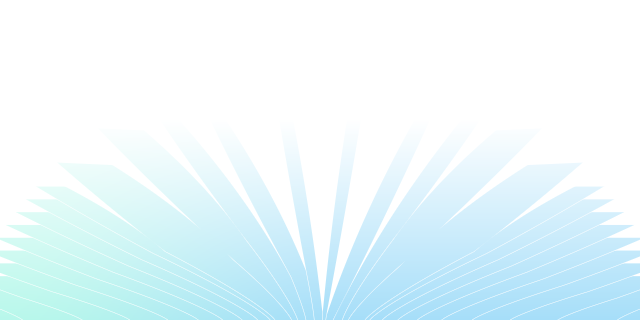
Reproduce this background procedurally as a Shadertoy shader.

```glsl
// A fan of curved, pale pages opening upward from the bottom centre over white.
// Each page lies between two seams; a seam splits at its apex into a white gap.
// Outer pages form a staircase by formula; the tint fades out with height.

const vec3 PAPER = vec3(1.0);
const vec3 MINT  = vec3(0.72, 0.97, 0.92);
const vec3 SKY   = vec3(0.65, 0.87, 0.975);

const float FADE_TOP   = 0.63;    // height where the tint is gone
const float SEAM_HALF  = 0.0008;  // half width of the thin white seams
const float BASE_BEND  = 1.2;     // bend of a seam below its apex
const float OUTER_BOW  = 0.06;    // bow of a page's outer edge
const float INNER_BOW  = -0.25;   // bow of a page's inner edge
const float TOP_TILT   = 0.045;   // slope of the wide page tops

// Staircase of narrow pages
const vec2  STAIR_TIP    = vec2(0.888, 0.417);
const vec2  STAIR_STEP   = vec2(0.032, -0.040);
const float STAIR_BASE   = 0.156;
const float STAIR_GROWTH = 1.25;

// Wide gaps, from the centre outward: x is the distance from the axis
const int GAPS  = 6;
const int SEAMS = 16;
const float BASE[GAPS] = float[](0.008, 0.018, 0.044, 0.070, 0.089, 0.141);
const vec2 LEFT_APEX[GAPS] = vec2[](
    vec2(-0.008, 0.026), vec2(0.044, 0.156), vec2(0.091, 0.135),
    vec2(0.229, 0.247), vec2(0.271, 0.188), vec2(0.484, 0.214));
const vec2 RIGHT_APEX[GAPS] = vec2[](
    vec2(0.008, 0.026), vec2(0.021, 0.018), vec2(0.042, 0.002),
    vec2(0.229, 0.252), vec2(0.250, 0.169), vec2(0.482, 0.214));
const vec2 OUTER_END[GAPS] = vec2[](
    vec2(0.085, 0.635), vec2(0.130, 0.635), vec2(0.349, 0.635),
    vec2(0.508, 0.635), vec2(0.695, 0.599), vec2(0.822, 0.492));
const vec2 INNER_END[GAPS] = vec2[](
    vec2(0.085, 0.635), vec2(0.300, 0.635), vec2(0.448, 0.635),
    vec2(0.547, 0.591), vec2(0.647, 0.484), vec2(0.789, 0.414));

struct Seam {
    float base;   // offset at the bottom
    vec2 apex;    // where the gap opens
    vec2 outer;   // end of the edge nearer the axis
    vec2 inner;   // end of the edge farther from the axis
    float bow;    // bow of the farther edge
};

Seam getSeam(int i, float side) {
    if (i < GAPS) {
        vec2 apex = side < 0.0 ? LEFT_APEX[i] : RIGHT_APEX[i];
        return Seam(min(BASE[i], apex.x), apex, OUTER_END[i], INNER_END[i], INNER_BOW);
    }
    float step = float(i - GAPS);
    float base = STAIR_BASE * pow(STAIR_GROWTH, step);
    vec2 tip = STAIR_TIP + STAIR_STEP * step;
    return Seam(base, mix(vec2(base, 0.0), tip, 0.5), tip, tip, OUTER_BOW);
}

// Offset from the axis of one seam edge at height y
float edgeAt(float y, Seam seam, vec2 end, float bow) {
    if (y < seam.apex.y)
        return mix(seam.base, seam.apex.x, pow(y / seam.apex.y, BASE_BEND));
    float s = (y - seam.apex.y) / (end.y - seam.apex.y);
    return mix(seam.apex.x, end.x, s + bow * s * (1.0 - s));
}

// Approximate signed distance to the zero line of f, in pixels
float pixelDistance(float f) {
    return f / max(length(vec2(dFdx(f), dFdy(f))), 1e-6);
}

float coverage(float pixels) {
    return clamp(0.5 + pixels, 0.0, 1.0);
}

// All pages on one side of the axis
float fanSide(vec2 p, float side) {
    float u = side * p.x;
    float inset = SEAM_HALF * iResolution.y;
    float fill = 0.0;
    Seam near = getSeam(0, side);
    for (int i = 1; i < SEAMS; i++) {
        Seam far = getSeam(i, side);
        float inside  = u - edgeAt(p.y, near, near.inner, near.bow);
        float outside = edgeAt(p.y, far, far.outer, OUTER_BOW) - u;
        float tilt = i < GAPS ? TOP_TILT : 0.0;
        float below = far.outer.y - tilt * (far.outer.x - u) - p.y;
        fill += coverage(pixelDistance(inside) - inset)
              * coverage(pixelDistance(outside) - inset)
              * coverage(pixelDistance(below));
        near = far;
    }
    return fill;
}

void mainImage(out vec4 fragColor, in vec2 fragCoord) {
    vec2 p = (fragCoord - vec2(0.5 * iResolution.x, 0.0)) / iResolution.y;
    float fan = min(fanSide(p, -1.0) + fanSide(p, 1.0), 1.0);

    // Mint on the left turns to sky blue, fading upward into the paper
    vec3 tint = mix(MINT, SKY, smoothstep(-1.0, 0.1, p.x));
    float fade = clamp(1.0 - p.y / FADE_TOP, 0.0, 1.0);
    fragColor = vec4(mix(PAPER, tint, fan * fade), 1.0);
}
```
